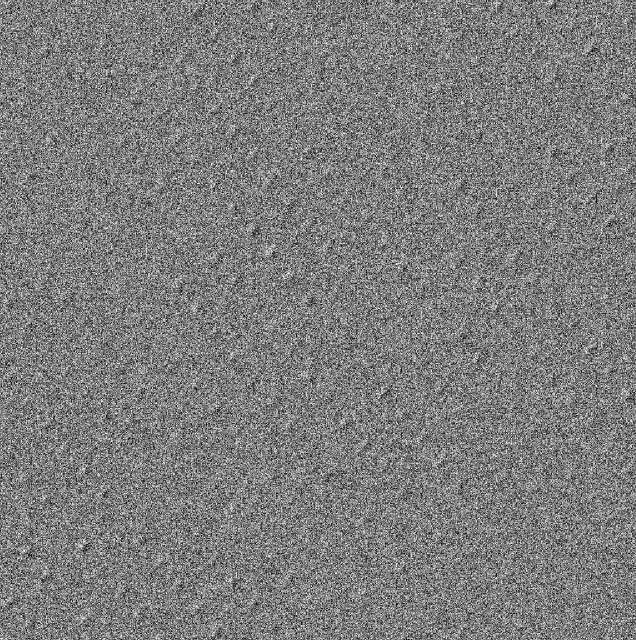
Reproduce this texture procedurally as a WebGL 1 fragment shader.

```glsl
precision highp float;
// Fine grey static grain with faint diagonal rows of small light and dark flecks.

uniform vec2 u_resolution;

#define GRAIN_ROWS 1024.0               // grain cells over the canvas height
#define GRAIN_MEAN 0.492
#define GRAIN_CONTRAST 0.92
#define FLECK_PITCH vec2(0.0293, 0.117) // spacing in canvas heights
#define FLECK_DROP 0.31                 // fall per column, in vertical pitches
#define FLECK_SIZE vec2(0.0075, 0.0042) // length and width
#define FLECK_STRENGTH 0.15
#define PATCH_SCALE 4.0                 // broad variation of fleck strength

float hash(vec2 p) {
  vec3 q = fract(p.xyx * 0.1031);
  q += dot(q, q.yzx + 33.33);
  return fract((q.x + q.y) * q.z);
}

vec2 gradient(vec2 cell) {
  float angle = 6.28318 * hash(cell + 17.0);
  return vec2(cos(angle), sin(angle));
}

float gradientNoise(vec2 p) {
  vec2 i = floor(p), f = p - i;
  vec2 w = f * f * f * (f * (f * 6.0 - 15.0) + 10.0);
  vec2 e = vec2(1.0, 0.0);
  float low = mix(dot(gradient(i), f), dot(gradient(i + e), f - e), w.x);
  float high = mix(dot(gradient(i + e.yx), f - e.yx),
                   dot(gradient(i + e.xx), f - e.xx), w.x);
  return mix(low, high, w.y);
}

// Grain averaged over the footprint of one pixel
float grain(vec2 uv, float pixel) {
  float sum = 0.0;
  for (int y = 0; y < 2; y++) {
    for (int x = 0; x < 2; x++) {
      vec2 offset = (vec2(float(x), float(y)) - 0.5) * 0.5 * pixel;
      sum += hash(floor((uv + offset) * GRAIN_ROWS));
    }
  }
  return sum * 0.25 - 0.5;
}

// Slanted light and dark lobes on a lattice that steps down to the right
float flecks(vec2 uv) {
  vec2 lattice = uv / FLECK_PITCH;
  float column = floor(lattice.x);
  lattice.y += column * FLECK_DROP;
  vec2 cell = floor(lattice);
  vec2 d = (lattice - cell - 0.5) * FLECK_PITCH;

  vec2 axis = normalize(vec2(1.0, 1.3));
  vec2 lobe = vec2(dot(d, axis), dot(d, vec2(-axis.y, axis.x))) / FLECK_SIZE;
  float profile = 1.65 * lobe.y * exp(-0.5 * dot(lobe, lobe));

  float strength = mix(0.4, 1.0, hash(cell + 71.0));
  float patches = clamp(0.8 + gradientNoise(uv * PATCH_SCALE), 0.3, 1.3);
  return profile * strength * patches;
}

void main() {
  vec2 uv = gl_FragCoord.xy / u_resolution.y;
  float grey = GRAIN_MEAN + GRAIN_CONTRAST * grain(uv, 1.0 / u_resolution.y);
  grey += FLECK_STRENGTH * flecks(uv);
  gl_FragColor = vec4(vec3(clamp(grey, 0.0, 1.0)), 1.0);
}
```
